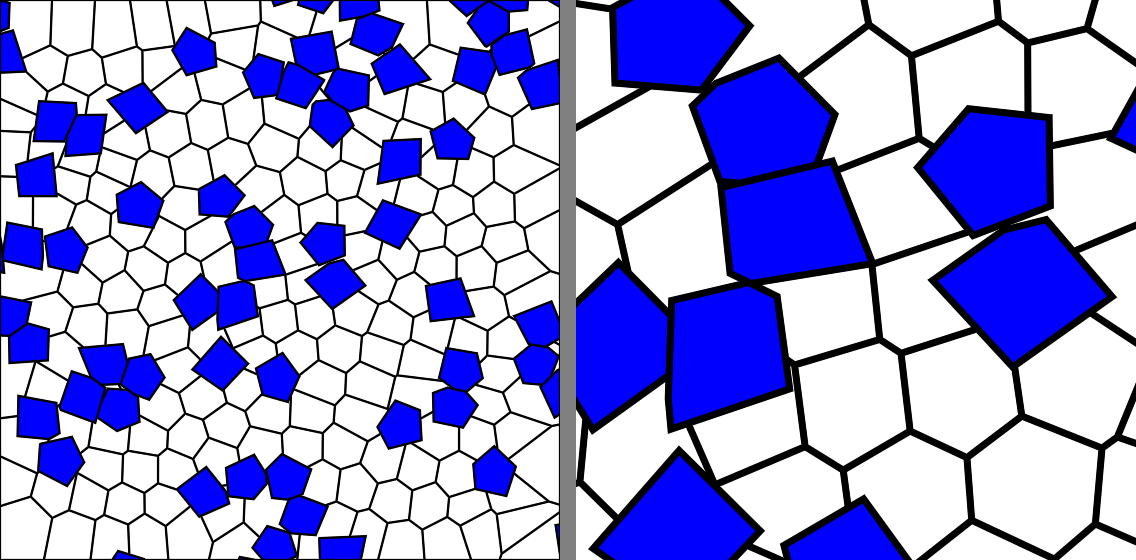
Left: the whole. Right: its middle third, enlarged.
Give the GLSL for this pattern, as a Shadertoy shader.

```glsl
const float CELLS = 14.5;        // cells across the canvas height
const float HALF_LINE = 0.0021;  // in canvas units
const float BLUE_SHARE = 0.28;
const float ROW_STEP = 0.866;
const vec3 WHITE = vec3(1.0);
const vec3 BLUE = vec3(0.0, 0.0, 1.0);
const vec3 INK = vec3(0.0);

vec3 hash32(vec2 p) {
    vec3 q = fract(vec3(p.xyx) * vec3(0.1031, 0.1030, 0.0973));
    q += dot(q, q.yxz + 33.33);
    return fract((q.xxy + q.yzz) * q.zyx);
}

// Slow bend that turns the lattice from place to place
vec2 bend(vec2 p) {
    return 0.36 * vec2(sin(p.y * 0.83 + 0.9 * sin(p.x * 0.4)),
                       sin(p.x * 0.78 + 1.7 + 0.8 * cos(p.y * 0.45)));
}

bool isBlue(vec2 id) {
    return hash32(id + 71.0).x < BLUE_SHARE;
}

// Jittered hexagonal lattice
vec2 sitePosition(vec2 id) {
    vec2 p = vec2(id.x + 0.5 * mod(id.y, 2.0), id.y * ROW_STEP);
    return p + bend(p) + 0.26 * (hash32(id + 19.0).xy - 0.5);
}

vec2 latticeId(vec2 p, vec2 offset) {
    vec2 q = p - bend(p);
    float row = floor(q.y / ROW_STEP + 0.5) + offset.y;
    return vec2(floor(q.x - 0.5 * mod(row, 2.0) + 0.5) + offset.x, row);
}

// White sites stay inside the canvas so that outer cells reach its edge
bool isUsed(vec2 site, bool blue, vec2 size) {
    vec2 inset = min(site, size - site);
    return blue || min(inset.x, inset.y) > 0.25;
}

// Signed distance to an irregular polygon with four or five sides
float polygonDistance(vec2 d, vec2 id) {
    vec3 seed = hash32(id + 43.0);
    float sides = seed.x < 0.45 ? 4.0 : 5.0;
    float reach = -1e3;
    for (float k = 0.0; k < sides; k++) {
        vec3 wobble = hash32(id * 5.0 + vec2(k * 7.0, 113.0));
        float angle = 6.2832 * (seed.y + (k + 0.26 * (wobble.x - 0.5)) / sides);
        float inradius = 0.5 + 0.1 * (wobble.y - 0.5);
        reach = max(reach, dot(d, vec2(cos(angle), sin(angle))) - inradius);
    }
    return reach;
}

// Distance from p, which lies nearer to a, to the border with b
float bisectorDistance(vec2 p, vec2 a, vec2 b) {
    return dot(0.5 * (a + b) - p, normalize(b - a));
}

// x: distance to the nearest line, y: signed distance to the blue polygon
vec2 cellPattern(vec2 p, vec2 size) {
    vec2 whiteSite = vec2(99.0), blueSite = vec2(99.0), blueId = vec2(0.0);
    float whiteNear = 1e3, blueNear = 1e3;

    // Nearest site of either kind
    for (int j = -2; j <= 2; j++)
    for (int i = -2; i <= 2; i++) {
        vec2 id = latticeId(p, vec2(i, j));
        vec2 site = sitePosition(id);
        bool blue = isBlue(id);
        float d = distance(p, site);
        if (!isUsed(site, blue, size)) continue;
        if (blue && d < blueNear) {
            blueNear = d; blueSite = site; blueId = id;
        } else if (!blue && d < whiteNear) {
            whiteNear = d; whiteSite = site;
        }
    }

    // Borders with the other sites of the same kind
    float body = blueNear < 3.0 ? polygonDistance(p - blueSite, blueId) : 10.0;
    float line = abs(body);
    for (int j = -2; j <= 2; j++)
    for (int i = -2; i <= 2; i++) {
        vec2 id = latticeId(p, vec2(i, j));
        vec2 site = sitePosition(id);
        bool blue = isBlue(id);
        vec2 own = blue ? blueSite : whiteSite;
        if (!isUsed(site, blue, size) || distance(site, own) < 0.001) continue;
        float border = bisectorDistance(p, own, site);
        if (blue) {
            float other = polygonDistance(p - site, id);
            line = min(line, max(border, min(body, other)));
        } else if (body > 0.0) {
            line = min(line, border);
        }
    }
    return vec2(line, body);
}

void mainImage(out vec4 fragColor, in vec2 fragCoord) {
    vec2 canvas = iResolution.xy / iResolution.y;
    vec2 uv = fragCoord / iResolution.y;
    float pixel = 1.0 / iResolution.y;

    vec2 cell = cellPattern(uv * CELLS, canvas * CELLS);
    vec2 inset = min(uv, canvas - uv);
    float line = min(cell.x / CELLS, min(inset.x, inset.y));

    vec3 fill = mix(BLUE, WHITE, step(0.0, cell.y));
    float ink = 1.0 - smoothstep(-0.6 * pixel, 0.6 * pixel, line - HALF_LINE);
    fragColor = vec4(mix(fill, INK, ink), 1.0);
}
```
